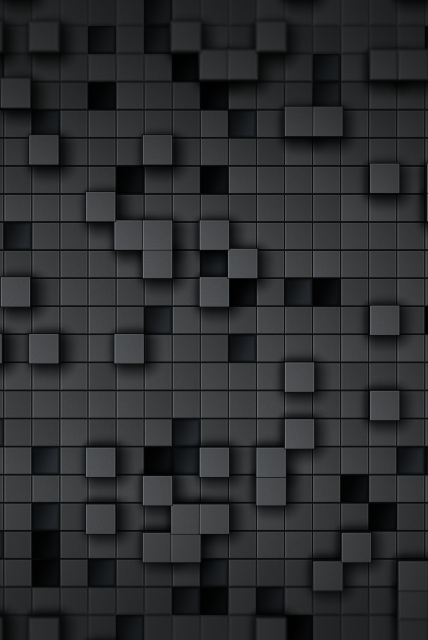
Give the GLSL for this pattern, as a Shadertoy shader.

```glsl
// A wall of dark square blocks, 15.2 across and 22.8 down, seen from the front.
// A hash sets each block flush, sunk, deep or raised; raised blocks are laid
// over the wall with soft shadows, and focus fades toward the top and bottom.

const float ROWS = 22.8;
const vec2 GRID_OFFSET = vec2(0.134, 0.89);
const vec3 STEEL = vec3(0.97, 1.0, 1.03);
const vec3 GAP = vec3(0.025, 0.03, 0.033);

float hash(vec2 p) {
    return fract(sin(dot(p, vec2(127.1, 311.7))) * 43758.5453);
}

float boxDist(vec2 p, float halfSize, float radius) {
    vec2 d = abs(p) - halfSize + radius;
    return length(max(d, 0.0)) + min(max(d.x, d.y), 0.0) - radius;
}

// Soft-edged stripe around zero
float stripe(float d, float width, float soft) {
    return 1.0 - smoothstep(width - soft, width + soft, abs(d));
}

// Block height: -2 deep, -1 sunk, 0 flush, 1 raised
float blockLevel(vec2 cell) {
    float h = hash(cell + 3.0);
    if (h < 0.05) return -2.0;
    if (h < 0.13) return -1.0;
    return step(0.895, h);
}

// Broad light over the wall, uv from 0 to 1
float wallLight(vec2 uv) {
    float rise = smoothstep(-0.03, 0.28, uv.y);
    float fall = 1.0 - smoothstep(0.58, 1.0, uv.y);
    float side = 1.0 - 0.16 * smoothstep(0.2, 0.75, abs(uv.x - 0.42));
    return (0.145 + 0.115 * rise * fall) * side;
}

// Brushed front of a block with thin lit edges
vec3 blockFace(vec2 q, float halfSize, float light, float rim, float soft) {
    float slope = 1.0 - 0.12 * q.x - 0.08 * q.y;
    float left = stripe(q.x + halfSize - 0.025, 0.018, soft);
    float right = stripe(q.x - halfSize + 0.025, 0.012, soft);
    float top = stripe(q.y - halfSize + 0.025, 0.015, soft);
    float edge = max(left, max(0.6 * right, 0.4 * top));
    return STEEL * light * (slope + rim * edge);
}

// Floor of a recess, darkest beneath its upper left walls
vec3 recessFloor(vec2 q, float level, float light) {
    float lit = smoothstep(-0.55, 0.5, q.x - 0.45 * q.y);
    float sunk = mix(0.25, 0.68, lit);
    float deep = mix(0.04, 0.26, lit * lit);
    float walls = mix(0.55, 1.0, smoothstep(0.0, 0.14, 0.5 - max(abs(q.x), abs(q.y))));
    return vec3(0.9, 1.0, 1.1) * light * walls * (level < -1.5 ? deep : sunk);
}

// Shade thrown on the wall by a raised block centred at zero
float blockShadow(vec2 q) {
    float thrown = 1.0 - smoothstep(-0.08, 0.72, boxDist(q - vec2(0.16, -0.12), 0.42, 0.15));
    float contact = 1.0 - smoothstep(0.0, 0.3, boxDist(q, 0.5, 0.05));
    return (1.0 - 0.68 * thrown) * (1.0 - 0.35 * contact);
}

// Flush or sunk block with the dark joints around it
vec3 wallBlock(vec2 q, vec2 cell, float light, float soft) {
    float level = blockLevel(cell);
    float tone = light * (0.9 + 0.18 * hash(cell + 17.0));
    vec3 color = level < -0.5 ? recessFloor(q, level, tone)
                              : blockFace(q, 0.48, tone, 0.4, soft);
    float joint = max(stripe(0.5 - abs(q.y), 0.032, soft),
                      stripe(0.5 - abs(q.x), 0.018, soft));
    return mix(color, GAP, joint * mix(0.9, 0.5, smoothstep(0.05, 0.13, soft)));
}

// Raised block: dark sides, then the larger front face
vec3 overlayBlock(vec3 under, vec2 q, vec2 lean, float light, float soft) {
    vec2 front = q - lean;
    float sides = min(boxDist(q - 0.4 * lean, 0.52, 0.03), boxDist(front, 0.55, 0.04));
    vec3 color = mix(under, GAP * 1.3, 0.85 * (1.0 - smoothstep(-soft, soft, sides)));
    float cover = 1.0 - smoothstep(-soft, soft, boxDist(front, 0.525, 0.035));
    return mix(color, blockFace(front, 0.525, light * 1.17, 0.4, soft), cover);
}

void mainImage(out vec4 fragColor, in vec2 fragCoord) {
    vec2 uv = fragCoord / iResolution.xy;
    float pixel = ROWS / iResolution.y;
    vec2 p = fragCoord * pixel - GRID_OFFSET;
    vec2 middle = 0.5 * ROWS * iResolution.xy / iResolution.y - GRID_OFFSET;
    vec2 cell = floor(p);
    vec2 q = fract(p) - 0.5;

    float defocus = smoothstep(0.32, 0.5, abs(uv.y - 0.47));
    float soft = 0.6 * pixel + 0.1 * defocus;
    float light = wallLight(uv);
    vec3 color = wallBlock(q, cell, light, soft);

    // Shadows of the raised neighbours
    for (int i = 0; i < 9; i++) {
        vec2 n = vec2(i % 3, i / 3) - 1.0;
        if (blockLevel(cell + n) > 0.5) color *= blockShadow(q - n);
    }
    // Raised blocks lean away from the middle of the view
    for (int i = 0; i < 9; i++) {
        vec2 n = vec2(i % 3, i / 3) - 1.0;
        vec2 lean = 0.012 * (cell + n + 0.5 - middle);
        if (blockLevel(cell + n) > 0.5) color = overlayBlock(color, q - n, lean, light, soft);
    }

    float grain = hash(floor(p * 24.0)) - 0.5;
    fragColor = vec4(color * (1.0 + 0.05 * grain), 1.0);
}
```
